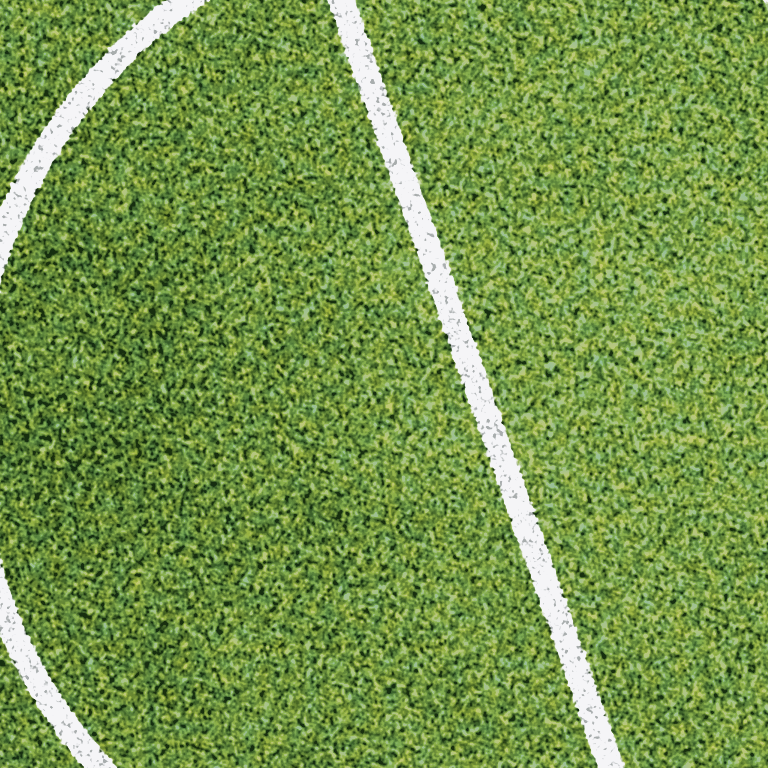
This texture is drawn by a WebGL 2 fragment shader. Its source:

```glsl
#version 300 es
precision highp float;

uniform vec2 u_resolution;
out vec4 outColor;

const vec3 SHADOW = vec3(0.09, 0.18, 0.06);
const vec3 DEEP   = vec3(0.25, 0.38, 0.15);
const vec3 LEAF   = vec3(0.39, 0.53, 0.22);
const vec3 LIME   = vec3(0.55, 0.69, 0.29);
const vec3 STRAW  = vec3(0.68, 0.77, 0.53);
const vec3 PAINT  = vec3(0.96, 0.96, 0.97);
const vec3 WORN   = vec3(0.66, 0.68, 0.68);

vec2 gradientAt(vec2 cell) {
    vec3 h = fract(cell.xyx * vec3(0.1031, 0.1030, 0.0973));
    h += dot(h, h.yzx + 33.33);
    float angle = 6.2832 * fract((h.x + h.y) * h.z);
    return vec2(cos(angle), sin(angle));
}

float gradientNoise(vec2 p) {
    vec2 i = floor(p), f = p - i;
    vec2 u = f * f * f * (f * (f * 6.0 - 15.0) + 10.0);
    float a = dot(gradientAt(i), f);
    float b = dot(gradientAt(i + vec2(1, 0)), f - vec2(1, 0));
    float c = dot(gradientAt(i + vec2(0, 1)), f - vec2(0, 1));
    float d = dot(gradientAt(i + vec2(1, 1)), f - vec2(1, 1));
    return mix(mix(a, b, u.x), mix(c, d, u.x), u.y);
}

vec2 rotate(vec2 p, float angle) {
    float c = cos(angle), s = sin(angle);
    return vec2(c * p.x - s * p.y, s * p.x + c * p.y);
}

// Stretched noise in several directions reads as short crossing blades
float blades(vec2 p, vec2 frequency) {
    float sum = 0.0;
    for (int k = 0; k < 3; k++) {
        float id = float(k);
        vec2 q = rotate(p, 0.35 + id * 0.95) * frequency + id * 371.3;
        float presence = 1.0 + 1.4 * gradientNoise(p * 60.0 + id * 83.7);
        sum += presence * gradientNoise(q);
    }
    return sum;
}

float segmentDistance(vec2 p, vec2 a, vec2 b) {
    vec2 ab = b - a;
    return length(p - a - ab * clamp(dot(p - a, ab) / dot(ab, ab), 0.0, 1.0));
}

float ringDistance(vec2 p, vec2 center, float radius) {
    return abs(length(p - center) - radius);
}

vec3 grassRamp(float tone) {
    vec3 color = mix(SHADOW, DEEP, smoothstep(0.0, 0.22, tone));
    color = mix(color, LEAF, smoothstep(0.22, 0.44, tone));
    color = mix(color, LIME, smoothstep(0.46, 0.70, tone));
    return mix(color, STRAW, smoothstep(0.72, 0.95, tone));
}

// Broad daylight: bright on the right, dim along the left side
float daylight(vec2 p) {
    float glow = exp(-5.0 * dot(p - vec2(0.80, 0.58), p - vec2(0.80, 0.58)));
    float dim = exp(-6.0 * dot(p - vec2(0.06, 0.45), p - vec2(0.06, 0.45)));
    return 0.12 * glow - 0.12 * dim;
}

void main() {
    vec2 uv = gl_FragCoord.xy / u_resolution;
    float pixel = 1.0 / min(u_resolution.x, u_resolution.y);

    // Turf grain, clumps and broad light
    float grain = blades(uv, vec2(85.0, 190.0));
    float fine = gradientNoise(uv * 255.0 + 17.3);
    float clumps = gradientNoise(uv * 26.0 + 5.1) + gradientNoise(uv * 9.0 + 41.7);
    float tone = 0.51 + 0.56 * grain + 0.34 * fine + 0.10 * clumps + daylight(uv);
    vec3 color = grassRamp(tone);

    // Yellow and cool tufts
    float tuft = gradientNoise(uv * 48.0 + 93.0);
    color *= 1.0 + tuft * vec3(0.22, 0.05, -0.25);

    // Painted markings with ragged edges
    float line = segmentDistance(uv, vec2(0.4264, 1.05), vec2(0.8136, -0.05));
    float arc = ringDistance(uv, vec2(0.6335, 0.450), 0.6745);
    float edge = min(line, arc) - 0.0166 - 0.0028 * grain - 0.0012 * fine;
    float coverage = 1.0 - smoothstep(-pixel, pixel, edge);

    // Worn specks where blades show through the paint
    float wear = 0.45 * grain + 0.5 * fine + 0.25 * gradientNoise(uv * 35.0 + 61.0);
    vec3 paint = mix(PAINT, WORN, smoothstep(0.16, 0.50, -wear));
    color = mix(color, paint, coverage);

    outColor = vec4(clamp(color, 0.0, 1.0), 1.0);
}
```
